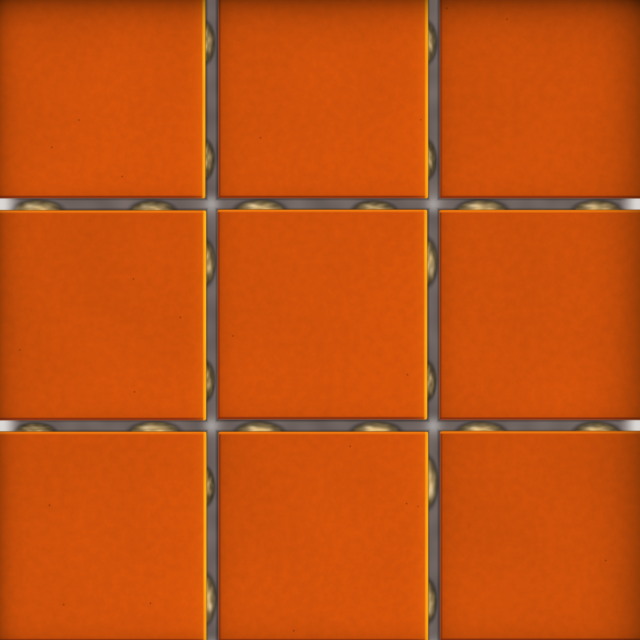
Write a Shadertoy shader that draws this pattern.

```glsl
// Glazed orange tiles, three by three, set with open grey joints and dabs of glue.
// Each cell is a rounded box with separately lit rims; gradient noise mottles the
// glaze, and half ellipses placed along every joint form the glue.

#define PITCH 0.3464                      // tile spacing in canvas units
#define JOINT_ORIGIN vec2(0.3307, 0.3346) // first joint crossing
#define TILE_LOW vec2(0.028, 0.026)       // tile corners within a cell
#define TILE_HIGH vec2(0.976, 0.975)
#define CORNER 0.012
#define GLAZE vec3(0.828, 0.322, 0.042)
#define RIM_LIGHT vec3(1.0, 0.70, 0.10)
#define RIM_DARK vec3(0.50, 0.17, 0.06)
#define JOINT_GREY vec3(0.43, 0.385, 0.37)
#define GLUE vec3(0.66, 0.56, 0.38)
#define MOTTLE 0.035

float hash(vec2 p) {
    vec3 q = fract(vec3(p.xyx) * 0.1031);
    q += dot(q, q.yzx + 33.33);
    return fract((q.x + q.y) * q.z);
}

float cornerSlope(vec2 corner, vec2 offset) {
    float angle = 6.2832 * hash(corner);
    return dot(vec2(cos(angle), sin(angle)), offset);
}

float gradientNoise(vec2 p) {
    vec2 i = floor(p), f = p - i;
    vec2 w = f * f * f * (f * (f * 6.0 - 15.0) + 10.0);
    vec2 e = vec2(1.0, 0.0);
    return mix(mix(cornerSlope(i, f), cornerSlope(i + e, f - e), w.x),
               mix(cornerSlope(i + e.yx, f - e.yx), cornerSlope(i + 1.0, f - 1.0), w.x), w.y);
}

float roundedBox(vec2 p, vec2 halfSize, float radius) {
    vec2 q = abs(p) - halfSize + radius;
    return length(max(q, 0.0)) + min(max(q.x, q.y), 0.0) - radius;
}

// Two dabs along a joint, growing from its near side
vec3 addGlue(vec3 color, float along, float across, vec2 seed, float px) {
    for (int k = 0; k < 2; k++) {
        float vary = hash(seed + float(k) * 7.3);
        float center = mix(0.21, 0.735, float(k)) + 0.02 * (vary - 0.5);
        vec2 radius = vec2(0.078 + 0.03 * vary, 0.036 + 0.008 * vary);
        vec2 q = vec2(along - center, across + 0.026) / radius;
        float r = length(q);
        float aa = px / radius.y;
        color *= 1.0 - 0.4 * (1.0 - smoothstep(0.9, 1.35, r));
        vec3 dab = GLUE * mix(1.08, 0.52, smoothstep(0.25, 1.0, r));
        dab *= 0.85 + 0.25 * vary + 0.35 * gradientNoise(q * 2.5 + seed * 5.0);
        dab += 0.22 * vary * exp(-18.0 * dot(q - vec2(-0.35, 0.45), q - vec2(-0.35, 0.45)));
        color = mix(color, dab, 1.0 - smoothstep(1.0 - aa, 1.0 + aa, r));
    }
    return color;
}

vec3 jointColor(vec2 p, vec2 uv, float px) {
    vec2 cell = floor(p), f = p - cell;
    vec2 nearest = floor(p + 0.5), g = p - nearest;
    vec3 color = JOINT_GREY * (1.0 + 0.2 * gradientNoise(p * 9.0));
    color = mix(color, vec3(0.64, 0.62, 0.61), exp(-700.0 * dot(g, g)));
    float middle = min(abs(g.x), abs(g.y));
    color *= 1.0 - 0.35 * smoothstep(0.012, 0.028, middle);
    if (abs(g.y) < abs(g.x)) color = addGlue(color, f.x, g.y, vec2(cell.x, nearest.y) + 11.0, px);
    else color = addGlue(color, f.y, g.x, vec2(nearest.x, cell.y) + 37.0, px);
    // Light spills into the joints at the canvas sides
    float spill = 1.0 - smoothstep(0.004, 0.035, min(uv.x, 1.0 - uv.x));
    return mix(color, vec3(0.93, 0.92, 0.91), 0.85 * spill);
}

vec3 tileColor(vec2 f, vec2 cell, vec2 uv, vec2 low, vec2 high) {
    vec2 a = f - low, b = high - f;
    // Glaze: soft tilt of light, per-tile tone, mottling and sparse specks
    vec3 color = GLAZE * (0.985 + 0.035 * (f.x - f.y) + 0.025 * (hash(cell + 5.0) - 0.5));
    float grain = gradientNoise(uv * 75.0) + 0.6 * gradientNoise(uv * 170.0);
    color *= 1.0 + MOTTLE * grain + 0.03 * gradientNoise(uv * 9.0);
    vec2 speckCell = floor(uv * 45.0);
    vec2 speckPos = fract(uv * 45.0) - 0.3 - 0.4 * hash(speckCell + 3.0);
    color *= 1.0 - 0.25 * step(0.988, hash(speckCell)) * exp(-250.0 * dot(speckPos, speckPos));

    // Shaded left and bottom rims
    color *= 1.0 - 0.13 * exp(-a.x * 28.0) - 0.08 * exp(-a.y * 30.0);
    color = mix(color, RIM_DARK, 0.75 * (1.0 - smoothstep(0.004, 0.016, a.x)));
    color = mix(color, RIM_DARK, 0.85 * (1.0 - smoothstep(0.007, 0.017, a.y)));
    float lip = 1.0 - smoothstep(0.0, 0.006, min(a.x, a.y));
    color = mix(color, vec3(0.68, 0.40, 0.30), 0.6 * lip);

    // Lit top and right rims
    color = mix(color, vec3(0.96, 0.50, 0.07), 0.85 * (1.0 - smoothstep(0.006, 0.018, b.y)));
    color = mix(color, vec3(0.94, 0.45, 0.04), 0.7 * exp(-b.x * 38.0));
    float glint = 0.85 + 0.3 * gradientNoise(vec2(cell.x * 3.7, uv.y * 14.0));
    color = mix(color, RIM_LIGHT, glint * (1.0 - smoothstep(0.009, 0.021, b.x)));
    return color * (1.0 - 0.3 * (1.0 - smoothstep(0.0, 0.005, min(b.x, b.y))));
}

void mainImage(out vec4 fragColor, in vec2 fragCoord) {
    vec2 uv = fragCoord / iResolution.xy;
    vec2 p = (uv - JOINT_ORIGIN) / PITCH;
    vec2 cell = floor(p), f = p - cell;
    float px = 1.0 / (iResolution.y * PITCH);

    // Slightly uneven setting of each tile
    vec2 shift = 0.006 * (vec2(hash(cell + 17.0), hash(cell + 29.0)) - 0.5);
    vec2 low = TILE_LOW + shift, high = TILE_HIGH + shift;
    float d = roundedBox(f - 0.5 * (low + high), 0.5 * (high - low), CORNER);

    // Outer sides of the panel fall into shade
    float shade = 1.0 - 0.36 * exp(-(1.0 - uv.y) * 42.0) - 0.30 * exp(-(1.0 - uv.x) * 30.0);
    shade -= 0.16 * exp(-uv.x * 60.0) + 0.06 * exp(-uv.y * 60.0);
    vec3 tile = tileColor(f, cell, uv, low, high) * shade;
    vec3 color = mix(tile, jointColor(p, uv, px), smoothstep(-px, px, d));
    fragColor = vec4(clamp(color, 0.0, 1.0), 1.0);
}
```
